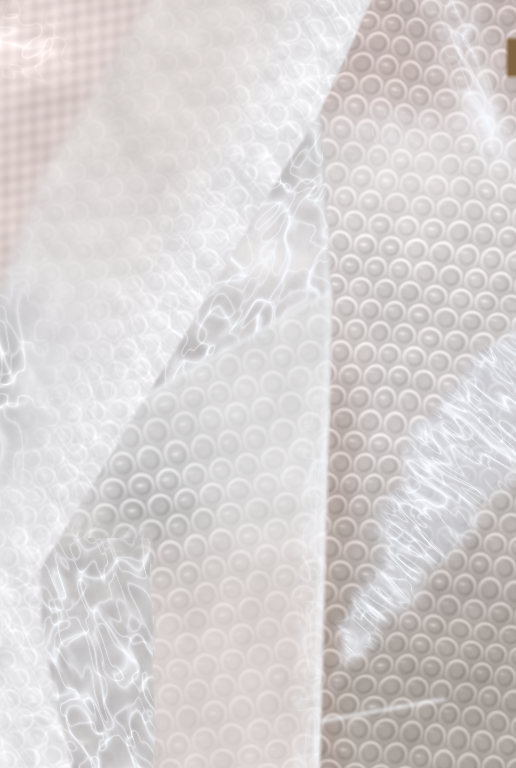
Write a WebGL 1 fragment shader that draws this texture.

```glsl
precision highp float;
// Overlapping translucent sheets of bubble film with folds, creases and glints.
uniform vec2 u_resolution;

const vec3 PINK_FILM   = vec3(0.85, 0.80, 0.79);
const vec3 VEIL_WARM   = vec3(0.86, 0.835, 0.83);
const vec3 VEIL_COOL   = vec3(0.89, 0.89, 0.90);
const vec3 INNER_PALE  = vec3(0.87, 0.865, 0.865);
const vec3 INNER_WARM  = vec3(0.85, 0.82, 0.81);
const vec3 CRINKLE_GREY = vec3(0.76, 0.75, 0.75);
const vec3 BACK_TOP    = vec3(0.76, 0.71, 0.70);
const vec3 BACK_MID    = vec3(0.81, 0.79, 0.79);
const vec3 BACK_LOW    = vec3(0.67, 0.64, 0.62);
const vec3 SHADE_BROWN = vec3(0.68, 0.62, 0.59);
const vec3 CORNER_BROWN = vec3(0.50, 0.39, 0.25);
const vec3 GLINT       = vec3(0.97, 0.98, 1.0);
const float PITCH_BACK  = 0.033;
const float PITCH_INNER = 0.036;
const float EDGE_SOFT   = 0.004;

float hash(vec2 p) {
  vec3 h = fract(vec3(p.xyx) * 0.1031);
  h += dot(h, h.yzx + 33.33);
  return fract((h.x + h.y) * h.z);
}

float noise(vec2 p) {
  vec2 i = floor(p), f = fract(p);
  f = f * f * (3.0 - 2.0 * f);
  return mix(mix(hash(i), hash(i + vec2(1, 0)), f.x),
             mix(hash(i + vec2(0, 1)), hash(i + vec2(1, 1)), f.x), f.y);
}

float fbm(vec2 p) {
  float sum = 0.0, amp = 0.53;
  for (int i = 0; i < 4; i++) {
    sum += amp * noise(p);
    p = mat2(1.6, 1.2, -1.2, 1.6) * p + 7.3;
    amp *= 0.5;
  }
  return sum;
}

vec2 turn(vec2 p, float a) { return mat2(cos(a), -sin(a), sin(a), cos(a)) * p; }
float blob(vec2 p, vec2 c, vec2 r) { vec2 d = (p - c) / r; return exp(-dot(d, d)); }
float past(float d) { return smoothstep(-EDGE_SOFT, EDGE_SOFT, d); }
float run(float y, float a, float b, float dx) { return dx * clamp((y - a) / (b - a), 0.0, 1.0); }
float line(float d, float w) { return exp(-d * d / (w * w)); }

// Hexagonal bubbles: pale rim, lower crescent shadow and a small glint.
float bubbles(vec2 p, float pitch) {
  p += 0.008 * (vec2(noise(p * 14.0), noise(p * 14.0 + 31.0)) - 0.5);
  p /= pitch;
  vec2 s = vec2(1.0, 1.732);
  vec2 a = mod(p, s) - 0.5 * s, b = mod(p - 0.5 * s, s) - 0.5 * s;
  vec2 g = dot(a, a) < dot(b, b) ? a : b;
  float rnd = hash(floor((p - g) * 4.0 + 0.5));
  float r = length(g), rim = line(r - 0.41, 0.075);
  float shade = rim * (0.45 - 1.1 * g.y) - 0.5 * line(r - 0.29, 0.09) * (0.5 + g.x + g.y);
  vec2 spot = vec2(-0.16, -0.14) + 0.25 * (rnd - 0.5);
  return shade + 0.8 * rnd * blob(g, spot, vec2(0.14, 0.08)) - 0.2 * smoothstep(0.46, 0.58, r);
}

// Ridged, warped noise: thin bright wrinkles in 0..1.
float wrinkles(vec2 p) {
  p += 0.9 * vec2(noise(p * 0.7), noise(p * 0.7 + 19.0));
  float a = 1.0 - abs(2.0 * noise(p) - 1.0);
  float b = 1.0 - abs(2.0 * noise(p * 1.9 + 5.0) - 1.0);
  return pow(a, 5.0) * 0.65 + pow(b, 6.0) * 0.5;
}

vec3 backSheet(vec2 p, float edge) {
  vec3 c = mix(BACK_TOP, BACK_MID, smoothstep(0.10, 0.22, p.y));
  c = mix(c, BACK_LOW, smoothstep(0.50, 0.92, p.y + 0.25 * (p.x - 0.5)));
  c += 0.07 * blob(p, vec2(0.53, 0.24), vec2(0.15, 0.10));
  c = mix(c, SHADE_BROWN, 0.65 * line(p.x - edge - 0.012, 0.025) * smoothstep(0.35, 0.6, p.y));
  float clear = 1.0 - 0.5 * blob(p, vec2(0.53, 0.22), vec2(0.15, 0.07));
  c += 0.16 * clear * bubbles(turn(p, 0.12), PITCH_BACK) + 0.08 * (fbm(p * 26.0) - 0.5);
  // Gathered film at the top right
  float ribbon = line(p.x - 0.585 - 0.3 * p.y, 0.035) * (1.0 - smoothstep(0.16, 0.26, p.y));
  float gather = ribbon + 0.7 * blob(p, vec2(0.51, 0.17), vec2(0.075, 0.03));
  c = mix(c, GLINT, gather * (0.3 + 0.6 * wrinkles(turn(p, -0.4) * vec2(42.0, 20.0))));
  c = mix(c, CORNER_BROWN, past(p.x - 0.66) * past(p.y - 0.05) * past(0.10 - p.y));
  // Diagonal glossy fold
  float left = 0.672 + run(p.y, 0.417, 0.55, -0.12) + run(p.y, 0.55, 0.905, -0.125);
  float right = 0.435 + 0.88 * (0.905 - p.y);
  float wave = 0.025 * (noise(p * 32.0) - 0.5);
  float band = smoothstep(-0.018, 0.012, p.x - left + wave)
             * smoothstep(-0.008, 0.045, right - p.x + wave) * smoothstep(0.40, 0.46, p.y);
  float streak = wrinkles(turn(p, 0.72) * vec2(23.0, 85.0));
  c = mix(c, vec3(0.79, 0.80, 0.83), 0.6 * band);
  c = mix(c, GLINT, band * clamp(0.1 + 1.1 * streak, 0.0, 1.0));
  float crease = line(p.y - 0.937 + 0.18 * (p.x - 0.43), 0.004) * past(0.58 - p.x);
  return mix(c, GLINT, 0.5 * crease);
}

vec3 innerSheet(vec2 p, float edge) {
  float below = p.y - 0.50 + 0.56 * (p.x - 0.215);
  vec3 c = mix(INNER_PALE, INNER_WARM, smoothstep(0.62, 0.82, p.y));
  float patchMask = blob(p, vec2(0.19, 0.66), vec2(0.085, 0.10));
  c -= 0.12 * patchMask;
  c += (0.055 + 0.12 * patchMask) * bubbles(turn(p, -0.2), PITCH_INNER) + 0.07 * (fbm(p * 24.0) - 0.5);
  float strip = past(0.20 - p.x + 0.012 * (noise(p * 22.0) - 0.5)) * smoothstep(0.66, 0.74, p.y);
  float crinkled = max(1.0 - past(below), strip);
  float folds = wrinkles(turn(p, strip > 0.5 ? -0.35 : 0.5) * vec2(55.0, 28.0));
  vec3 crinkle = CRINKLE_GREY + 0.16 * (fbm(p * 35.0) - 0.4);
  crinkle += 0.12 * blob(p, vec2(0.36, 0.33), vec2(0.07, 0.08));
  c = mix(c, mix(crinkle, GLINT, clamp(folds * 1.1, 0.0, 1.0)), crinkled);
  float rim = line(below, 0.006) + line(p.x - edge + 0.006, 0.005);
  float hem = smoothstep(0.045, 0.025, edge - p.x) * smoothstep(0.4, 0.65, p.y);
  return mix(c, GLINT, clamp(0.35 * rim + hem * (0.12 + 0.45 * wrinkles(p * vec2(60.0, 32.0))), 0.0, 1.0));
}

vec3 veil(vec2 p, float edge) {
  float near = smoothstep(0.19, 0.02, edge - p.x);
  vec3 c = mix(VEIL_WARM, VEIL_COOL, max(near, smoothstep(0.12, 0.6, p.y)));
  vec2 along = turn(p, 0.95);
  c += 0.06 * (fbm(along * vec2(8.0, 26.0)) - 0.5) + 0.07 * (fbm(p * 40.0) - 0.5);
  c += (0.02 + 0.03 * near) * bubbles(along, 0.03);
  c += near * 0.08 * wrinkles(along * vec2(28.0, 60.0));
  // Grey gap and pink film on the far left
  float gap = blob(p, vec2(0.0, 0.49), vec2(0.055, 0.12));
  c = mix(c, vec3(0.71, 0.71, 0.72) + 0.3 * wrinkles(p * vec2(36.0, 24.0)), 0.85 * gap);
  float outer = 0.195 - 0.61 * p.y + run(p.y, 0.234, 0.378, 0.035);
  vec2 weave = turn(p, 0.7) * 45.0;
  vec3 pink = PINK_FILM + 0.035 * sin(weave.x * 6.0) * sin(weave.y * 5.0) + 0.1 * (fbm(p * 22.0) - 0.5);
  pink += 0.16 * blob(p, vec2(0.03, 0.055), vec2(0.065, 0.045)) * (0.5 + wrinkles(p * 38.0));
  return mix(c, pink, smoothstep(-0.012, 0.012, outer - p.x));
}

void main() {
  // Height is one unit; y runs downward from the top.
  vec2 p = vec2(gl_FragCoord.x, u_resolution.y - gl_FragCoord.y) / u_resolution.y;
  float sheetEdge = 0.482 + run(p.y, 0.0, 0.143, -0.065) + run(p.y, 0.143, 0.39, 0.016)
                  + run(p.y, 0.39, 1.0, -0.016);
  float veilEdge = 0.482 + run(p.y, 0.0, 0.143, -0.065) + run(p.y, 0.143, 0.742, -0.365)
                 + run(p.y, 0.81, 1.0, 0.04) + 0.006 * (noise(p * 18.0) - 0.5);
  vec3 c = backSheet(p, sheetEdge);
  c = mix(c, innerSheet(p, sheetEdge), past(sheetEdge - p.x));
  c = mix(c, veil(p, veilEdge), past(veilEdge - p.x));
  gl_FragColor = vec4(clamp(c, 0.0, 1.0), 1.0);
}
```
